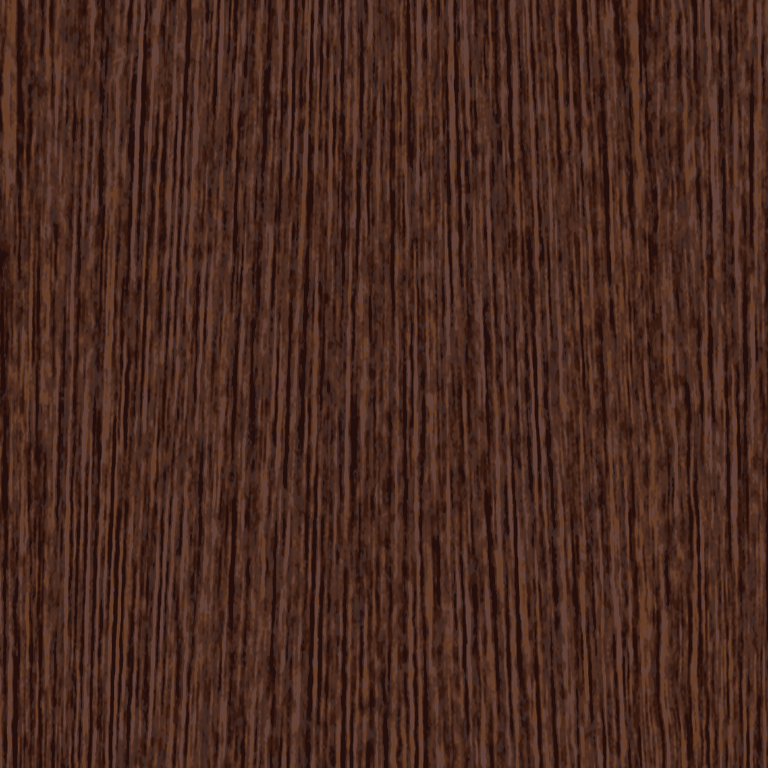
Reproduce this texture procedurally as a WebGL 1 fragment shader.

```glsl
precision highp float;
uniform vec2 u_resolution;

#define STREAKS 205.0    // fine streak cells across the canvas
#define BOLD_STREAKS 135.0
#define HAIRS 330.0
#define LEAN 0.045       // how far the fibres fan out towards the bottom
#define RAGGED 0.0014    // sideways wobble of streak edges
#define CONTRAST 2.0
#define BAND_DEPTH 0.13
#define GRAIN 0.24

const vec3 PORE = vec3(0.14, 0.055, 0.048);
const vec3 UMBER = vec3(0.22, 0.10, 0.06);
const vec3 BROWN = vec3(0.31, 0.18, 0.13);
const vec3 AMBER = vec3(0.41, 0.245, 0.15);
const vec3 ASH_DARK = vec3(0.25, 0.16, 0.14);
const vec3 ASH_LIGHT = vec3(0.39, 0.26, 0.23);

float hash(vec2 p) {
  vec3 q = fract(p.xyx * vec3(0.1031, 0.1030, 0.0973));
  q += dot(q, q.yzx + 33.33);
  return fract((q.x + q.y) * q.z);
}

// One fibre: smooth random values along y, starting at a random offset
float fibre(float column, float y) {
  y += 7.0 * hash(vec2(column, 91.0));
  float f = fract(y);
  vec2 cell = vec2(column, floor(y));
  return mix(hash(cell), hash(cell + vec2(0.0, 1.0)), f * f * (3.0 - 2.0 * f));
}

// Staggered fibres side by side, centred on zero
float noise(vec2 p) {
  float f = fract(p.x);
  float column = floor(p.x);
  f = f * f * (3.0 - 2.0 * f);
  return mix(fibre(column, p.y), fibre(column + 1.0, p.y), f) - 0.5;
}

// Neighbouring fibres subtracted, so light and dark lines alternate
float lines(vec2 p) {
  return noise(p) - noise(p + vec2(1.0, 0.0));
}

float bump(float x, float centre, float width) {
  float d = (x - centre) / width;
  return exp(-d * d);
}

// Four tones from pore to light wood
vec3 ramp(float t, vec3 shade, vec3 middle, vec3 light) {
  vec3 c = mix(PORE, shade, smoothstep(0.04, 0.28, t));
  c = mix(c, middle, smoothstep(0.32, 0.6, t));
  return mix(c, light, smoothstep(0.6, 0.88, t));
}

void main() {
  vec2 uv = gl_FragCoord.xy / u_resolution;

  // Fibre coordinates: a gentle fan, then ragged edges
  vec2 p = uv;
  p.x += LEAN * (uv.y - 0.5) * sin(6.2832 * (uv.x - 0.5));
  float flame = bump(p.x, 0.87, 0.04);
  float bold = max(bump(p.x, 0.02, 0.05), bump(p.x, 0.84, 0.08));
  p.x += RAGGED * noise(p * vec2(90.0, 60.0));
  p.x += 0.009 * flame * noise(p * vec2(22.0, 14.0) + 31.0);

  // Long streaks, hairlines and short broken dashes
  float thin = lines(p * vec2(STREAKS, 4.5) + 3.0);
  float wide = lines(p * vec2(BOLD_STREAKS, 4.0) + 57.0);
  float hair = lines(p * vec2(HAIRS, 14.0) + 113.0);
  float dash = noise(p * vec2(210.0, 55.0) + 211.0);
  float tone = 0.46 * mix(thin, wide, 0.8 * bold) + 0.2 * hair + 0.26 * dash;

  // Weak broad bands and fine surface grain
  float band = noise(p * vec2(26.0, 1.2) + 17.0);
  float grain = noise(uv * vec2(370.0, 230.0) + 71.0);
  float t = 0.5 + (CONTRAST + 0.3 * bold) * tone + BAND_DEPTH * band + GRAIN * grain;
  t = clamp(t, 0.0, 1.0);

  // Warm heartwood mixed with duller, ashen fibres
  float ash = 0.7 * noise(p * vec2(290.0, 110.0) + 307.0)
            + 0.3 * noise(p * vec2(70.0, 8.0) + 401.0);
  ash = smoothstep(-0.12, 0.12, ash + 0.16 * (t - 0.42) - 0.08 * bold);
  vec3 warm = ramp(t, UMBER, BROWN, AMBER);
  vec3 dull = ramp(t, ASH_DARK, BROWN, ASH_LIGHT);
  gl_FragColor = vec4(mix(warm, dull, ash), 1.0);
}
```
